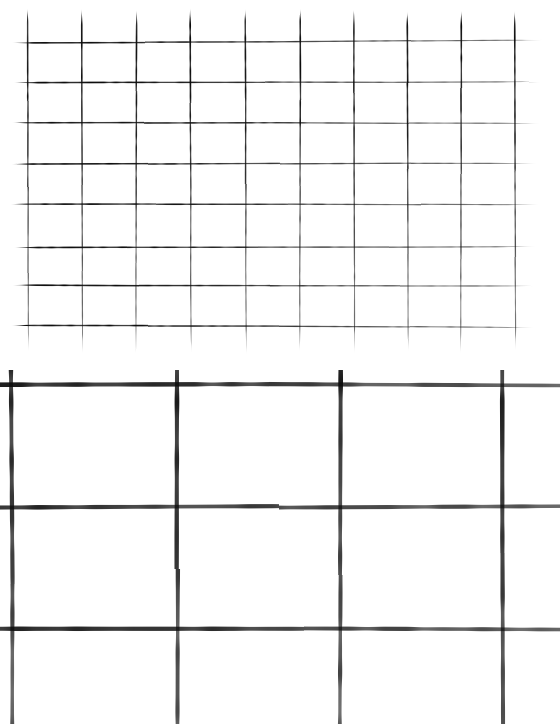
Top, the full canvas; bottom, a detail of the centre.
Give the GLSL for this pattern, as a Shadertoy shader.

```glsl
const float PI = 3.14159265;
const float COLUMNS = 10.0;
const float ROWS = 8.0;
const vec2 FIRST_LINE = vec2(0.0790, 0.0782);
const vec2 SPACING = vec2(0.1529, 0.1149);
const vec3 PAPER = vec3(1.0);
const vec3 INK = vec3(0.04);

float hash(float n) {
    return fract(sin(n * 127.1) * 43758.5453);
}

float signedHash(float n) {
    return 2.0 * hash(n) - 1.0;
}

float valueNoise(float x, float seed) {
    float cell = floor(x);
    float f = fract(x);
    return mix(hash(cell + seed), hash(cell + 1.0 + seed), f * f * (3.0 - 2.0 * f));
}

// Exact share of a pixel covered by a band, even when thinner than the pixel
float bandCoverage(float offset, float halfWidth, float pixel) {
    float upper = clamp(offset + 0.5 * pixel, -halfWidth, halfWidth);
    float lower = clamp(offset - 0.5 * pixel, -halfWidth, halfWidth);
    return (upper - lower) / pixel;
}

// Pen stroke: heavy at its start, fading and thinning towards its end
float penStroke(float along, float across, vec2 ends, float seed, float pixel) {
    float t = (along - ends.x) / (ends.y - ends.x);
    float taper = smoothstep(0.0, 0.05, t) * (1.0 - smoothstep(0.91, 1.0, t));

    // Overlapping pieces leave tiny sideways steps
    float piece = t * 4.0 + 0.15 * signedHash(seed);
    float shift = (fract(piece) - 0.5) * 0.0014 * signedHash(seed + floor(piece) + 3.0);

    float grain = mix(0.86, 1.1, valueNoise(along * 55.0, seed));
    float halfWidth = mix(0.0023, 0.0015, t) * taper * grain;
    float pressure = mix(0.92, 0.55, smoothstep(0.1, 1.0, t)) * grain;
    return bandCoverage(across - shift, halfWidth, pixel) * min(pressure, 1.0);
}

float columnStroke(vec2 p, float i, float pixel) {
    float seed = 17.0 * i + 5.0;
    float fromTop = 1.0 - p.y;
    float bow = 0.0042 * exp(-pow(abs(i - 5.3) / 2.0, 4.0));
    float lean = 0.001 - 0.003 * cos(2.0 * PI * (i - 2.0) / 3.0);
    float center = FIRST_LINE.x + SPACING.x * i + bow + lean * (fromTop - 0.5);
    vec2 ends = vec2(0.026 + 0.005 * signedHash(seed), 0.998 + 0.005 * signedHash(seed + 1.0));
    return penStroke(fromTop, p.x - center, ends, seed, pixel);
}

float rowStroke(vec2 p, float j, float pixel) {
    float seed = 23.0 * j + 301.0;
    float sag = 0.0062 * exp(-4.0 * (j - 2.0) * (j - 2.0));
    float tilt = 0.002 * cos(PI * j) + 0.011 * step(ROWS - 1.5, j) - 0.0085 * exp(-3.0 * j);
    float center = FIRST_LINE.y + SPACING.y * j - sag + tilt * (p.x / 1.58 - 0.5);
    vec2 ends = vec2(0.033 + 0.007 * signedHash(seed), 1.511 + 0.003 * j + 0.005 * signedHash(seed + 1.0));
    return penStroke(p.x, p.y - center, ends, seed, pixel);
}

void mainImage(out vec4 fragColor, in vec2 fragCoord) {
    vec2 p = fragCoord / iResolution.y;
    float pixel = 1.0 / iResolution.y;

    // Strokes layer up, so crossings come out darker
    float bare = 1.0;
    for (float i = 0.0; i < COLUMNS; i++) {
        bare *= 1.0 - columnStroke(p, i, pixel);
    }
    for (float j = 0.0; j < ROWS; j++) {
        bare *= 1.0 - rowStroke(p, j, pixel);
    }

    fragColor = vec4(mix(INK, PAPER, bare), 1.0);
}
```
